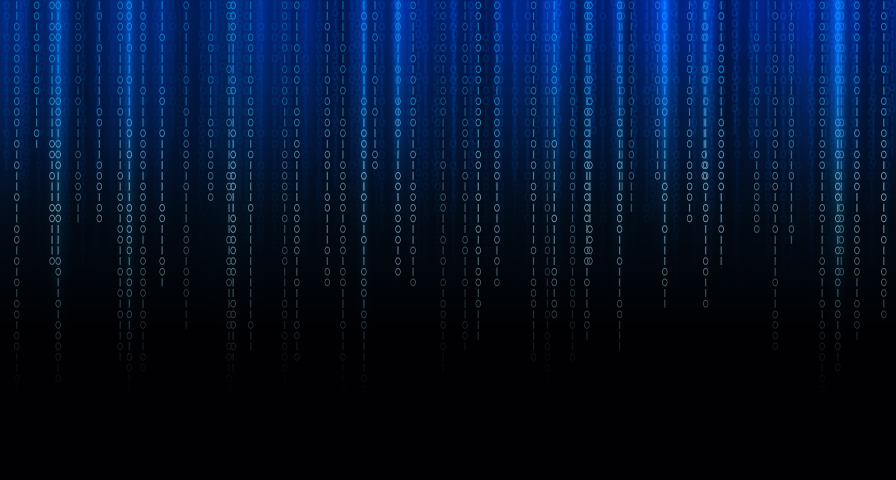
Give the GLSL for this background, as a Shadertoy shader.

```glsl
const float SPAN = 1.864;     // layout width, in canvas heights
const float PITCH = 0.0222;   // vertical step between marks
const int BEAM_COUNT = 11;

const vec3 CYAN = vec3(0.08, 0.60, 0.86);
const vec3 PALE = vec3(0.62, 0.76, 0.80);
const vec3 AZURE = vec3(0.01, 0.40, 0.78);
const vec3 TEAL = vec3(0.02, 0.38, 0.52);

// Light beams: centre x, half width, length, strength
const vec4 BEAMS[BEAM_COUNT] = vec4[BEAM_COUNT](
    vec4(0.121, 0.016, 0.60, 0.50), vec4(0.269, 0.015, 0.65, 0.45),
    vec4(0.485, 0.040, 0.58, 0.20), vec4(0.757, 0.010, 0.62, 0.42),
    vec4(0.828, 0.014, 0.42, 0.32), vec4(1.153, 0.018, 0.50, 0.28),
    vec4(1.221, 0.012, 0.52, 0.30), vec4(1.289, 0.013, 0.55, 0.35),
    vec4(1.383, 0.020, 0.48, 0.50), vec4(1.468, 0.020, 0.48, 0.30),
    vec4(1.743, 0.018, 0.58, 0.75));

float hash(vec2 p) {
    return fract(sin(dot(p, vec2(127.1, 311.7))) * 43758.55);
}

// Oval ring or upright bar, softened by blur
float mark(vec2 q, float isBar, float blur) {
    float ring = abs(length(q * vec2(1.4, 1.0)) - 0.0068) - 0.0012;
    float bar = max(abs(q.x) - 0.0012, abs(q.y) - 0.008);
    return 1.0 - smoothstep(-blur, blur, mix(ring, bar, isBar));
}

// One hanging column of marks; depth is measured from the top
float stream(float dx, float depth, float reach, float seed, float blur) {
    float row = floor(depth / PITCH);
    float dy = depth - (row + 0.5) * PITCH;
    float isBar = step(0.5, hash(vec2(row, seed)));
    return mark(vec2(dx, dy), isBar, blur) * step((row + 0.5) * PITCH, reach);
}

// Columns scattered along x, one in each cell
float streamLayer(vec2 p, float spacing, float jitter, float seed, float blur) {
    float cell = floor(p.x / spacing);
    float offset = (hash(vec2(cell, seed)) - 0.5) * jitter;
    float reach = mix(0.28, 0.95, hash(vec2(cell, seed + 3.0)));
    float strength = mix(0.45, 1.0, hash(vec2(cell, seed + 7.0)));
    float dx = p.x - (cell + 0.5 + offset) * spacing;
    return strength * stream(dx, p.y, reach, cell + seed, blur);
}

// Soft vertical light with a narrow core
float beam(vec2 p, vec4 shape) {
    float dx = (p.x - shape.x) / shape.y;
    float profile = 0.65 * exp(-dx * dx) + 0.35 * exp(-dx * dx * 12.0);
    float fade = 1.0 - smoothstep(shape.z * 0.2, shape.z * 1.25, p.y);
    return profile * fade * shape.w;
}

// Night gradient, bluest at the top right
vec3 backdrop(vec2 p) {
    float side = smoothstep(0.2, 1.5, p.x);
    vec3 top = mix(vec3(0.005, 0.13, 0.40), vec3(0.003, 0.13, 0.49), side);
    vec3 color = mix(top, vec3(0.006, 0.105, 0.29), smoothstep(0.0, 0.24, p.y));
    color = mix(color, vec3(0.010, 0.045, 0.095), smoothstep(0.16, 0.48, p.y));
    return mix(color, vec3(0.002, 0.002, 0.010), smoothstep(0.38, 0.74, p.y));
}

// Faint broad curtains of light from layered sines
float curtain(float x) {
    return 0.5 + 0.22 * sin(x * 23.0 + 1.0) + 0.16 * sin(x * 61.0)
        + 0.12 * sin(x * 127.0 + 2.0);
}

void mainImage(out vec4 fragColor, in vec2 fragCoord) {
    vec2 uv = fragCoord / iResolution.xy;
    vec2 p = vec2(uv.x * SPAN, 1.0 - uv.y);
    float sharp = max(0.0012, 0.7 / iResolution.y);
    float haze = 1.0 - smoothstep(0.10, 0.68, p.y);

    vec3 color = backdrop(p);
    color *= mix(1.0, 0.65 + 0.7 * curtain(p.x), haze);

    // Blurred distant columns
    float far = streamLayer(p, 0.031, 0.25, 11.0, 0.0045);
    far += 0.8 * streamLayer(p + vec2(0.013, 0.007), 0.041, 0.35, 29.0, 0.0035);
    color += AZURE * far * haze * mix(0.22, 0.34, smoothstep(0.5, 1.2, p.x));

    // Beams, each carrying its own column
    float near = streamLayer(p, 0.0466, 0.65, 47.0, sharp);
    float light = 0.0;
    for (int i = 0; i < BEAM_COUNT; i++) {
        vec4 shape = BEAMS[i];
        light += beam(p, shape);
        float column = stream(p.x - shape.x, p.y, shape.z * 1.35, float(i) + 83.0, sharp);
        near = max(near, column);
    }
    color += mix(AZURE, TEAL, smoothstep(0.1, 0.5, p.y)) * light;

    // Crisp columns, paler with depth and then fading out
    vec3 ink = mix(CYAN, PALE, smoothstep(0.12, 0.45, p.y));
    float fade = 1.0 - smoothstep(0.36, 0.87, p.y);
    color = mix(color, ink, near * fade * 0.75);

    fragColor = vec4(clamp(color, 0.0, 1.0), 1.0);
}
```
